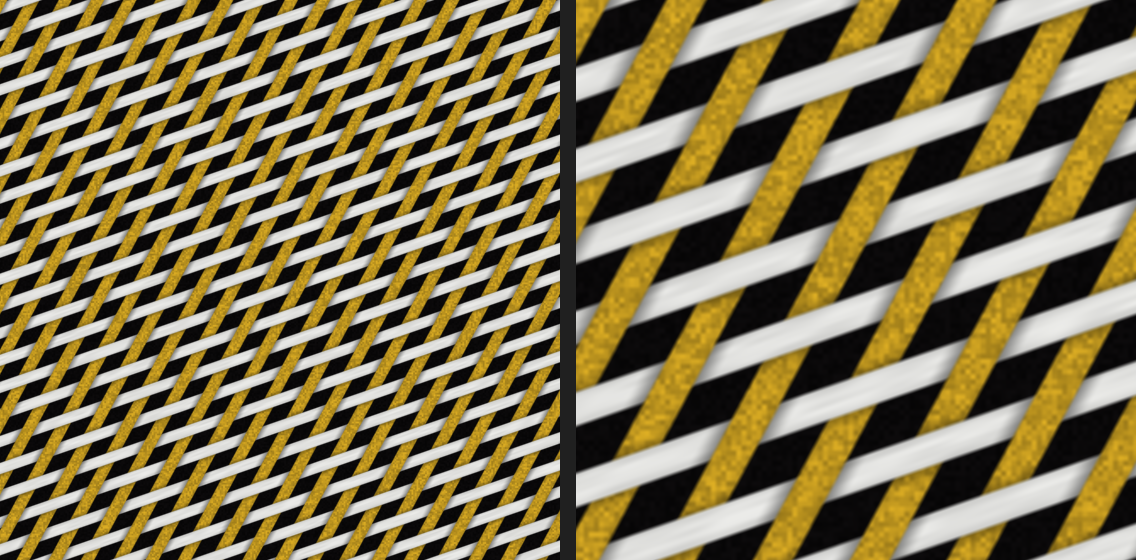
Left: the whole. Right: its middle third, enlarged.
A Shadertoy shader for this pattern:

```glsl
// Plain weave of slanted white and gold ribbons over a black ground.
// Two skewed stripe coordinates index the ribbons; the parity of the indices
// picks the upper one, and a cosine height shades each ribbon where it dips.

#define WHITE_COUNT 20.7   // white ribbons up one edge
#define GOLD_COUNT  17.34  // gold ribbons along one edge
#define WHITE_RISE  0.345  // height gained per unit across
#define GOLD_LEAN   0.537  // sideways shift per unit of height
#define WHITE_WIDTH 0.42   // share of the white spacing
#define GOLD_WIDTH  0.41   // share of the gold spacing
#define SOFTNESS    0.0016 // edge blur in canvas units
#define GRAIN       0.16   // strength of the gold speckle
#define BLACK_COL vec3(0.035, 0.03, 0.033)
#define WHITE_COL vec3(0.89, 0.89, 0.88)
#define GOLD_COL  vec3(0.75, 0.59, 0.12)

const float PI = 3.14159265;

float hash(vec2 p) {
    vec3 q = fract(vec3(p.xyx) * 0.1031);
    q += dot(q, q.yzx + 33.33);
    return fract((q.x + q.y) * q.z);
}

float valueNoise(vec2 p) {
    vec2 cell = floor(p), f = fract(p);
    f = f * f * (3.0 - 2.0 * f);
    return mix(mix(hash(cell), hash(cell + vec2(1, 0)), f.x),
               mix(hash(cell + vec2(0, 1)), hash(cell + vec2(1, 1)), f.x), f.y);
}

// Coverage of a ribbon; offset runs from -0.5 to 0.5 across one spacing.
float ribbonMask(float offset, float width, float density, float blur) {
    float edge = (abs(offset) - 0.5 * width) / density;
    return 1.0 - smoothstep(-blur, blur, edge);
}

// Slight darkening toward both ribbon edges.
float roundness(float offset, float width) {
    float t = min(abs(offset) / (0.5 * width), 1.0);
    return 1.0 - 0.12 * t * t * t;
}

void mainImage(out vec4 fragColor, in vec2 fragCoord) {
    vec2 uv = fragCoord / iResolution.y;
    float blur = max(SOFTNESS, 0.8 / iResolution.y);

    // Ribbon coordinates: whole numbers fall on the centre lines
    float whitePos = (0.3564 - uv.y + WHITE_RISE * uv.x) * WHITE_COUNT;
    float goldPos = (uv.x + GOLD_LEAN * (1.0 - uv.y) - 0.0013) * GOLD_COUNT;
    float whiteId = floor(whitePos + 0.5), goldId = floor(goldPos + 0.5);
    float whiteOff = whitePos - whiteId, goldOff = goldPos - goldId;

    float whiteMask = ribbonMask(whiteOff, WHITE_WIDTH,
        WHITE_COUNT * length(vec2(1.0, WHITE_RISE)), blur);
    float goldMask = ribbonMask(goldOff, GOLD_WIDTH,
        GOLD_COUNT * length(vec2(1.0, GOLD_LEAN)), blur);

    // Height along each ribbon: +1 on top of a crossing, -1 beneath it
    float whiteHeight = cos(PI * (goldPos + whiteId));
    float goldHeight = -cos(PI * (whitePos + goldId));
    float whiteShade = mix(0.42, 1.0, smoothstep(-1.1, -0.25, whiteHeight));
    float goldShade = mix(0.50, 1.0, smoothstep(-1.1, -0.35, goldHeight));

    // Lengthwise fibres on white, fine speckle on gold and black
    float fibre = valueNoise(vec2(goldPos * 3.0, whitePos * 14.0)) - 0.5;
    float speckle = valueNoise(uv * 330.0) - 0.5;
    vec3 white = WHITE_COL * whiteShade * roundness(whiteOff, WHITE_WIDTH)
               * (1.0 + 0.08 * fibre);
    vec3 gold = GOLD_COL * goldShade * roundness(goldOff, GOLD_WIDTH)
              * (1.0 + 2.0 * GRAIN * speckle);
    vec3 ground = BLACK_COL * (1.0 + 0.8 * speckle);

    // Layer the lower ribbon first, then the upper one
    bool whiteOnTop = mod(whiteId + goldId, 2.0) < 0.5;
    vec3 goldLast = mix(mix(ground, white, whiteMask), gold, goldMask);
    vec3 whiteLast = mix(mix(ground, gold, goldMask), white, whiteMask);
    fragColor = vec4(whiteOnTop ? whiteLast : goldLast, 1.0);
}
```
